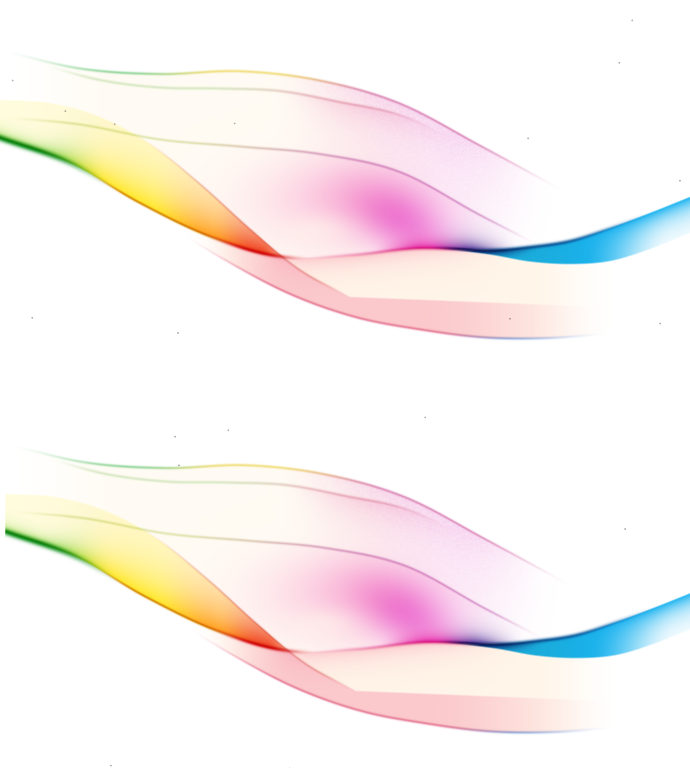
Give the GLSL for this background, as a Shadertoy shader.

```glsl
float hash(vec2 c) {
    vec3 q = fract(c.xyx * 0.1031);
    q += dot(q, q.yzx + 33.33);
    return fract((q.x + q.y) * q.z);
}

// Smooth height curve through eight evenly spaced knots
float curve(float x, float first, float last, float k[8]) {
    float t = clamp((x - first) / (last - first), 0.0, 1.0) * 7.0;
    int i = min(int(t), 6);
    float f = t - float(i), b = k[i], c = k[i + 1];
    float a = i > 0 ? k[max(i - 1, 0)] : 2.0 * b - c;
    float d = i < 6 ? k[min(i + 2, 7)] : 2.0 * c - b;
    return b + 0.5 * f * (c - a + f * (2.0 * a - 5.0 * b + 4.0 * c - d + f * (3.0 * (b - c) + d - a)));
}

float edge(float d) { return smoothstep(-0.012, 0.012, d); }

float stroke(float d, float width) { return exp(-d * d / (width * width)); }

// Fades in from a to b and out from c to d
float span(float x, float a, float b, float c, float d) {
    return smoothstep(a, b, x) * (1.0 - smoothstep(c, d, x));
}

// Lays a translucent dye over the paper
void dye(inout vec3 col, vec3 tint, float amount) {
    col *= mix(vec3(1.0), tint, clamp(amount, 0.0, 1.0));
}

vec3 veil(vec2 p) {
    float x = p.x, y = p.y;
    float crest = curve(x, 0.0, 5.6, float[8](0.50, 0.685, 0.74, 0.712, 0.805, 1.035, 1.455, 1.89));
    float crease = curve(x, 0.4, 4.6, float[8](0.64, 0.80, 0.875, 0.885, 0.91, 1.02, 1.15, 1.42));
    float middle = curve(x, 0.0, 5.6, float[8](1.17, 1.245, 1.395, 1.465, 1.54, 1.72, 2.15, 2.56));
    float fold = curve(x, 0.0, 3.5, float[8](1.0, 1.03, 1.17, 1.44, 1.84, 2.29, 2.70, 2.97));
    float spine = curve(x, 0.0, 4.9, float[8](1.38, 1.63, 2.03, 2.365, 2.565, 2.55, 2.485, 2.52));
    float keel = curve(x, 1.6, 6.15, float[8](2.20, 2.60, 2.94, 3.17, 3.295, 3.375, 3.38, 3.33));
    float ribbonTop = curve(x, 4.1, 6.9, float[8](2.45, 2.47, 2.50, 2.47, 2.41, 2.28, 2.13, 1.97));
    float ribbonLow = curve(x, 4.1, 6.9, float[8](2.48, 2.50, 2.545, 2.615, 2.64, 2.61, 2.49, 2.33));
    float floorLine = mix(spine, ribbonTop, smoothstep(4.5, 4.9, x));
    float above = edge(floorLine - y), below = 1.0 - above;
    vec3 col = vec3(1.0);

    // Upper film, cream to lilac, with a little grain
    float film = edge(y - crest) * above;
    float grain = 0.85 + 0.3 * hash(floor(p * 70.0));
    dye(col, vec3(1.0, 0.985, 0.955), film * span(x, 0.0, 1.2, 3.4, 4.6));
    dye(col, vec3(0.96, 0.79, 0.93), film * grain * span(x, 2.6, 4.0, 4.5, 5.5) * 0.75 * exp(-(y - crest) / 0.5));
    dye(col, vec3(0.98, 0.84, 0.90), edge(y - crease) * above * span(x, 2.7, 3.5, 3.8, 4.7) * 0.6 * exp(-(y - crease) / 0.2));

    // Pink body and magenta glow
    float body = film * mix(0.4, 1.0, edge(y - middle));
    vec2 q = (p - vec2(3.65, 2.0)) / vec2(0.95, 0.45);
    dye(col, vec3(0.98, 0.70, 0.87), body * 0.8 * exp(-dot(q, q)));
    q = p - vec2(4.0, 2.2);
    q.x -= 0.55 * q.y;
    q /= vec2(0.42, 0.34);
    dye(col, vec3(0.94, 0.52, 0.90), body * 0.85 * exp(-dot(q, q)));
    q = (p - vec2(3.15, 2.3)) / vec2(0.35, 0.15);
    col = mix(col, vec3(1.0, 0.95, 0.92), above * 0.55 * exp(-dot(q, q)));

    // Lower film
    float lower = below * edge(keel - y);
    float foldLine = fold + 0.04 * max(x - 3.5, 0.0);
    dye(col, vec3(1.0, 0.96, 0.91), lower * span(x, 1.8, 2.5, 5.2, 6.2));
    dye(col, vec3(0.98, 0.79, 0.86), lower * edge(y - foldLine) * span(x, 2.0, 2.8, 4.2, 6.1) * 0.85);
    dye(col, vec3(0.98, 0.78, 0.86), lower * span(x, 2.5, 3.1, 4.0, 5.2) * 0.8 * exp((spine - y) / 0.12));

    // Green, yellow, orange and red wedge
    float depth = max(spine - y, 0.0);
    float wedge = edge(y - fold) * edge(spine - y) * (1.0 - smoothstep(2.6, 3.0, x));
    vec3 flame = mix(vec3(0.45, 0.82, 0.2), vec3(1.0, 0.93, 0.16), smoothstep(0.5, 1.1, x));
    flame = mix(flame, vec3(1.0, 0.64, 0.12), smoothstep(1.5, 2.1, x));
    flame = mix(flame, vec3(0.94, 0.25, 0.12), smoothstep(2.1, 2.55, x));
    dye(col, vec3(1.0, 0.98, 0.78), wedge * 0.6);
    dye(col, flame, wedge * exp(-depth / (0.05 + 0.25 * smoothstep(0.3, 1.6, x))));
    dye(col, vec3(0.1, 0.58, 0.15), stroke(y - spine, 0.032) * (1.0 - smoothstep(0.3, 1.2, x)));
    dye(col, vec3(0.85, 0.6, 0.1), stroke(y - spine, 0.015) * span(x, 0.8, 1.3, 2.0, 2.4));
    dye(col, vec3(0.85, 0.1, 0.12), stroke(y - spine, 0.02) * span(x, 2.0, 2.5, 2.6, 3.1));

    // Magenta to navy core
    float core = span(x, 3.7, 4.25, 4.6, 5.2) * above * exp(-max(floorLine - y, 0.0) / 0.08);
    dye(col, mix(vec3(0.93, 0.12, 0.68), vec3(0.22, 0.1, 0.55), smoothstep(4.25, 4.75, x)), core);
    dye(col, vec3(0.90, 0.35, 0.65), stroke(y - spine, 0.018) * span(x, 2.9, 4.1, 4.4, 4.8) * 0.7);

    // Blue ribbon
    float across = clamp((y - ribbonTop) / (ribbonLow - ribbonTop), 0.0, 1.0);
    float ribbon = edge(y - ribbonTop) * edge(ribbonLow - y) * smoothstep(4.3, 4.8, x);
    float thin = mix(1.0, exp(-2.6 * across), smoothstep(5.8, 6.7, x));
    vec3 blue = mix(vec3(0.04, 0.12, 0.45), vec3(0.10, 0.70, 0.94), smoothstep(4.8, 5.5, x + 0.3 * across));
    dye(col, blue, ribbon * thin);
    dye(col, vec3(0.03, 0.35, 0.60), stroke(y - ribbonTop, 0.02) * span(x, 4.6, 5.0, 5.5, 6.6) * 0.8);

    // Fine outlines
    vec3 rim = mix(vec3(0.62, 0.86, 0.66), vec3(0.95, 0.89, 0.55), smoothstep(1.3, 2.2, x));
    rim = mix(rim, vec3(0.89, 0.64, 0.78), smoothstep(2.7, 3.8, x));
    dye(col, rim, stroke(y - crest, 0.014) * span(x, 0.0, 1.2, 4.6, 5.7));
    dye(col, mix(vec3(0.86, 0.93, 0.82), vec3(0.94, 0.79, 0.83), smoothstep(2.0, 3.4, x)), stroke(y - crease, 0.015) * span(x, 0.4, 1.0, 3.6, 4.5));
    dye(col, mix(vec3(0.89, 0.92, 0.74), vec3(0.87, 0.68, 0.84), smoothstep(1.5, 3.8, x)), stroke(y - middle, 0.014) * span(x, 0.0, 0.8, 4.7, 5.4));
    dye(col, vec3(0.94, 0.76, 0.75), stroke(y - fold, 0.015) * span(x, 1.3, 2.3, 3.1, 3.5));
    dye(col, mix(vec3(0.92, 0.60, 0.70), vec3(0.62, 0.73, 0.92), smoothstep(4.3, 5.2, x)), stroke(y - keel, 0.014) * span(x, 1.8, 2.8, 5.0, 6.1));
    return col;
}

void mainImage(out vec4 fragColor, in vec2 fragCoord) {
    vec2 uv = fragCoord / iResolution.xy;
    vec2 paper = vec2(uv.x * 6.9, (1.0 - uv.y) * 7.68);

    // Two stacked copies of the veil
    vec2 p = paper - step(3.94, paper.y) * vec2(0.06, 3.94);
    vec3 col = mix(vec3(1.0), veil(p), smoothstep(-0.015, 0.0, p.x));

    // Sparse dust
    vec2 cell = floor(paper * 2.0);
    vec2 dust = (cell + 0.2 + 0.6 * vec2(hash(cell + 7.0), hash(cell + 19.0))) / 2.0;
    float speck = step(0.9, hash(cell)) * (1.0 - smoothstep(0.004, 0.014, length(paper - dust)));
    fragColor = vec4(col * (1.0 - 0.3 * speck), 1.0);
}
```
